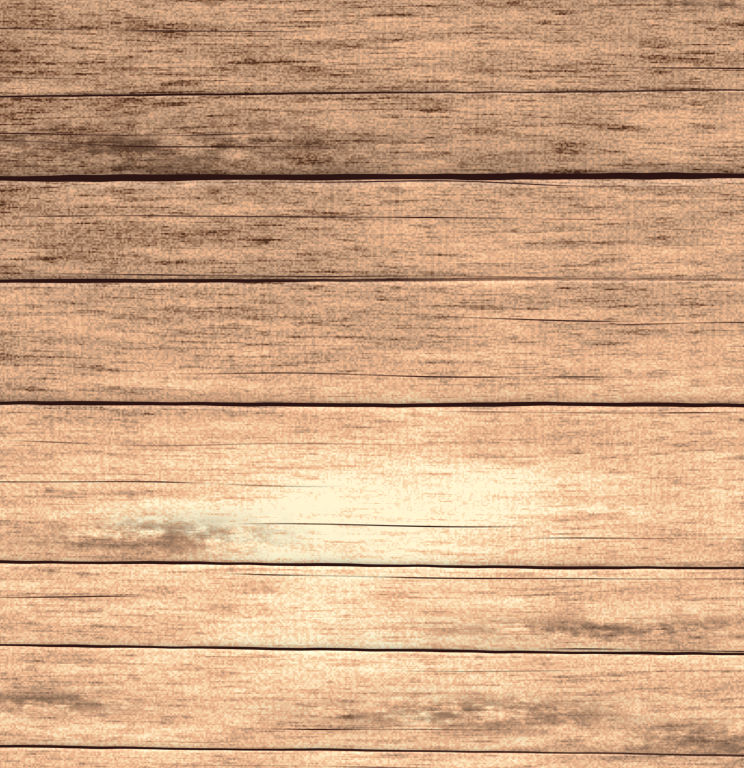
A Shadertoy shader for this texture:

```glsl
// Weathered, warmly lit wood with horizontal cracks, fine grain and grey stains.

// Wood colours from dark to light; a tone of 0 to 5 runs through them.
const vec3 WOOD[6] = vec3[6](
    vec3(0.33, 0.20, 0.13), vec3(0.60, 0.44, 0.33), vec3(0.76, 0.61, 0.49),
    vec3(0.93, 0.71, 0.55), vec3(0.98, 0.84, 0.67), vec3(1.00, 0.96, 0.82));
const vec3 CRACK_COLOR = vec3(0.17, 0.08, 0.07);
const vec3 STAIN_COLOR = vec3(0.43, 0.33, 0.26);

// Main cracks: height at the left edge, half width, fade toward the right.
const int CRACKS = 7;
const vec3 CRACK[CRACKS] = vec3[CRACKS](
    vec3(0.876, 0.0013, 0.3), vec3(0.768, 0.0040, 0.0), vec3(0.635, 0.0022, 0.7),
    vec3(0.475, 0.0028, 0.0), vec3(0.268, 0.0016, 0.0), vec3(0.160, 0.0015, 0.0),
    vec3(0.030, 0.0014, 0.2));

// Stains: centre and radii.
const int STAINS = 7;
const vec4 STAIN[STAINS] = vec4[STAINS](
    vec4(0.18, 0.805, 0.36, 0.034), vec4(0.86, 0.180, 0.23, 0.015),
    vec4(0.64, 0.070, 0.19, 0.022), vec4(0.06, 0.085, 0.11, 0.015),
    vec4(0.20, 0.302, 0.15, 0.022), vec4(0.96, 0.035, 0.14, 0.025),
    vec4(0.97, 0.998, 0.15, 0.012));

const int HAIRLINES = 22;
const float HAIR_WIDTH = 0.0008;
const float BANDS = 0.8;
const float GRAIN = 2.4;
const float STREAK = 0.9;
const float SPECKLE = 1.7;

float hash(vec2 p) {
    return fract(sin(dot(p, vec2(127.1, 311.7))) * 43758.5453);
}

float noise(vec2 p) {
    vec2 i = floor(p), f = fract(p);
    f = f * f * (3.0 - 2.0 * f);
    return mix(mix(hash(i), hash(i + vec2(1, 0)), f.x),
               mix(hash(i + vec2(0, 1)), hash(i + vec2(1, 1)), f.x), f.y);
}

float fbm(vec2 p) {
    float sum = 0.0, amp = 0.5;
    for (int i = 0; i < 4; i++) {
        sum += amp * noise(p);
        p = p * 2.03 + 17.3;
        amp *= 0.6;
    }
    return sum / 1.088;
}

float glow(vec2 p, vec2 centre, vec2 radius) {
    vec2 q = (p - centre) / radius;
    return exp(-dot(q, q));
}

vec3 woodColor(float tone) {
    vec3 c = WOOD[0];
    for (int i = 1; i < 6; i++)
        c = mix(c, WOOD[i], clamp(tone - float(i - 1), 0.0, 1.0));
    return c;
}

// Coverage of a line at distance d with the given half width.
float line(float d, float halfWidth, float soft) {
    return 1.0 - smoothstep(halfWidth - soft, halfWidth + soft, abs(d));
}

void mainImage(out vec4 fragColor, in vec2 fragCoord) {
    vec2 p = fragCoord / iResolution.xy;
    float soft = 0.8 / iResolution.y;

    // Broad light: dim at the top left, bright below the middle
    float tone = mix(3.45, 2.2, smoothstep(0.25, 0.9, p.y));
    tone -= 0.55 * (1.0 - smoothstep(0.0, 0.6, p.x)) * smoothstep(0.1, 0.6, p.y);
    tone += 1.35 * glow(p, vec2(0.50, 0.345), vec2(0.32, 0.07));
    tone += 0.9 * glow(p, vec2(0.46, 0.20), vec2(0.22, 0.16));
    tone += 1.3 * glow(p, vec2(0.25, 0.32), vec2(0.09, 0.012));

    // Grain stretched along the boards, with fine dark streaks and speckle
    vec2 g = vec2(p.x, p.y + 0.012 * noise(p * vec2(3.0, 6.0)));
    tone += BANDS * (fbm(g * vec2(2.0, 14.0) + 40.0) - 0.5);
    tone += GRAIN * (fbm(g * vec2(9.0, 75.0)) - 0.5);
    tone -= STREAK * smoothstep(0.6, 0.92, noise(g * vec2(17.0, 270.0)));
    tone -= STREAK * smoothstep(0.65, 0.95, noise(g * vec2(45.0, 330.0) + 70.0));
    tone += SPECKLE * (noise(p * vec2(400.0, 430.0)) - 0.5);

    // Stains broken up by the grain
    float patchy = fbm(g * vec2(16.0, 75.0) + 9.0);
    float rough = fbm(p * vec2(70.0, 130.0));
    float stain = 0.0;
    for (int i = 0; i < STAINS; i++)
        stain = max(stain, glow(p, STAIN[i].xy, STAIN[i].zw));
    stain *= smoothstep(0.32, 0.66, 0.6 * patchy + 0.4 * rough);
    vec3 color = woodColor(tone - 1.2 * stain);
    color = mix(color, STAIN_COLOR, 0.65 * stain);

    // Hairline cracks of random place and length
    for (int i = 0; i < HAIRLINES; i++) {
        float id = float(i);
        float y = (id + hash(vec2(id, 2.0))) / float(HAIRLINES) - 0.01 * p.x;
        float reach = mix(0.12, 0.5, hash(vec2(id, 5.0)));
        float along = abs(p.x - hash(vec2(id, 8.0))) / reach;
        float d = p.y - y - 0.006 * (noise(vec2(p.x * 5.0, id * 9.0)) - 0.5);
        float fade = (1.0 - smoothstep(0.5, 1.0, along)) * noise(vec2(p.x * 14.0, id));
        color = mix(color, CRACK_COLOR, line(d, HAIR_WIDTH, soft) * fade);
    }

    // Main cracks with a soft shadow above and a lit lower lip
    for (int i = 0; i < CRACKS; i++) {
        float y = CRACK[i].x, w = CRACK[i].y, id = float(i);
        float d = p.y - y - (0.025 * y - 0.015) * p.x;
        d -= 0.003 * (noise(vec2(p.x * 4.0, id * 7.0)) - 0.5);
        d -= 0.0010 * (noise(vec2(p.x * 30.0, id * 5.0)) - 0.5);
        float fade = 1.0 - CRACK[i].z * smoothstep(0.3, 0.8, p.x);
        w *= mix(0.7, 1.25, noise(vec2(p.x * 9.0, id * 3.0))) * mix(0.6, 1.0, fade);
        color *= 1.0 - 0.35 * fade * step(0.0, d) * exp(-max(d, 0.0) / (2.5 * w));
        color += 0.08 * line(d + 2.2 * w, w, w);
        color = mix(color, CRACK_COLOR, line(d, w, soft) * fade);
    }
    fragColor = vec4(clamp(color, 0.0, 1.0), 1.0);
}
```
